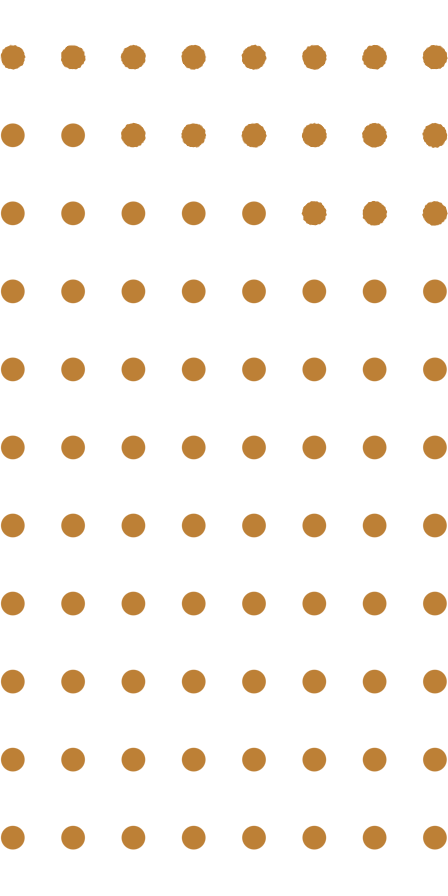
Write a WebGL 1 fragment shader that draws this pattern.

```glsl
precision highp float;
// Grid of ochre dots on white, with rough edges toward the upper right.

uniform vec2 u_resolution;

// Lengths are in units of the canvas width.
const vec2 GRID_COUNT = vec2(8.0, 11.0);
const vec2 GRID_ORIGIN = vec2(0.0286, 0.1302);
const vec2 GRID_STEP = vec2(0.1346, 0.1742);
const float DOT_RADIUS = 0.0264;
const float WORN_GROWTH = 0.0007;
const float WORN_DEPTH = 0.0024;
const float WORN_FREQUENCY = 150.0;
const float WORN_SLOPE = 3.0;
const vec3 PAPER = vec3(1.0);
const vec3 OCHRE = vec3(0.74, 0.50, 0.21);

vec2 hashGradient(vec2 cell) {
  float angle = 6.2832 * fract(sin(dot(cell, vec2(127.1, 311.7))) * 43758.5);
  return vec2(cos(angle), sin(angle));
}

float gradientNoise(vec2 p) {
  vec2 cell = floor(p);
  vec2 f = fract(p);
  vec2 blend = f * f * f * (f * (f * 6.0 - 15.0) + 10.0);
  vec2 right = vec2(1.0, 0.0);
  vec2 up = vec2(0.0, 1.0);
  float a = dot(hashGradient(cell), f);
  float b = dot(hashGradient(cell + right), f - right);
  float c = dot(hashGradient(cell + up), f - up);
  float d = dot(hashGradient(cell + 1.0), f - 1.0);
  return mix(mix(a, b, blend.x), mix(c, d, blend.x), blend.y);
}

// 1 for dots inside the worn wedge along the top, 0 elsewhere.
float wornMask(vec2 index) {
  float rowFromTop = GRID_COUNT.y - 1.0 - index.y;
  return step(-1.5, index.x - WORN_SLOPE * rowFromTop);
}

void main() {
  vec2 p = gl_FragCoord.xy / u_resolution.x;
  float pixel = 1.0 / u_resolution.x;

  // Nearest dot, limited to the finite grid
  vec2 index = floor((p - GRID_ORIGIN) / GRID_STEP + 0.5);
  index = clamp(index, vec2(0.0), GRID_COUNT - 1.0);
  vec2 local = p - GRID_ORIGIN - index * GRID_STEP;

  // Rough outline on worn dots
  float roughness = WORN_GROWTH + WORN_DEPTH * gradientNoise(p * WORN_FREQUENCY);
  float radius = DOT_RADIUS + wornMask(index) * roughness;

  float edge = length(local) - radius;
  float coverage = 1.0 - smoothstep(-0.75 * pixel, 0.75 * pixel, edge);
  gl_FragColor = vec4(mix(PAPER, OCHRE, coverage), 1.0);
}
```
